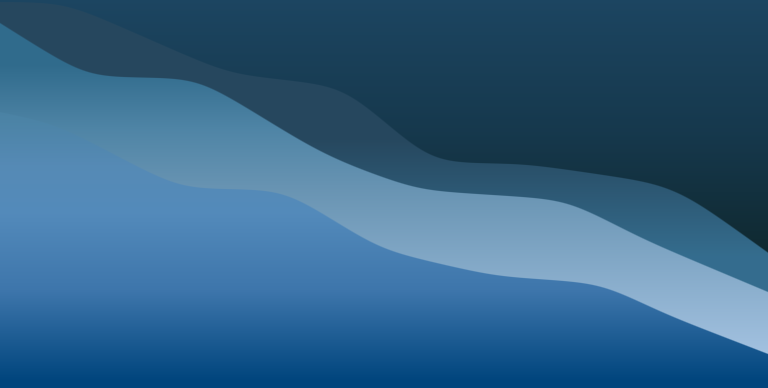
A WebGL 2 fragment shader for this background:

```glsl
#version 300 es
precision highp float;
// Three overlapping waves sloping down to the right under a dark teal sky.
// Each crest is a straight line bent by soft hinges (softplus), and each
// layer is filled with its own vertical gradient.

#define BEND_SOFTNESS 0.0182  // rounding radius of a hinge, in canvas widths
#define CREST_STRETCH 1.98    // canvas widths to canvas heights
#define BENDS 7

uniform vec2 u_resolution;
out vec4 fragColor;

// Depth of a crest below the top edge: start height and slope,
// then one (position, change of slope) pair for each hinge.
float crest(float x, float start, float slope, vec2 bends[BENDS]) {
  float depth = start + slope * x;
  for (int i = 0; i < BENDS; i++) {
    float d = (x - bends[i].x) / BEND_SOFTNESS;
    depth += bends[i].y * BEND_SOFTNESS * log(1.0 + exp(d));
  }
  return depth * CREST_STRETCH;
}

// Linear blend towards the next colour stop of a gradient.
vec3 blendTo(vec3 from, vec3 to, float start, float end, float t) {
  return mix(from, to, clamp((t - start) / (end - start), 0.0, 1.0));
}

vec3 skyColor(float t) {
  vec3 c = blendTo(vec3(0.11, 0.27, 0.38), vec3(0.085, 0.22, 0.30), 0.0, 0.34, t);
  return blendTo(c, vec3(0.06, 0.16, 0.19), 0.34, 0.65, t);
}

vec3 backColor(float t) {
  vec3 c = vec3(0.15, 0.28, 0.37);
  return blendTo(c, vec3(0.205, 0.425, 0.555), 0.36, 0.66, t);
}

vec3 middleColor(float t) {
  vec3 c = blendTo(vec3(0.19, 0.42, 0.55), vec3(0.31, 0.52, 0.65), 0.17, 0.335, t);
  c = blendTo(c, vec3(0.41, 0.58, 0.70), 0.335, 0.49, t);
  return blendTo(c, vec3(0.64, 0.76, 0.88), 0.49, 0.92, t);
}

vec3 frontColor(float t) {
  vec3 c = blendTo(vec3(0.29, 0.51, 0.64), vec3(0.335, 0.54, 0.71), 0.29, 0.43, t);
  c = blendTo(c, vec3(0.325, 0.54, 0.73), 0.43, 0.55, t);
  c = blendTo(c, vec3(0.24, 0.46, 0.67), 0.55, 0.75, t);
  return blendTo(c, vec3(0.0, 0.27, 0.49), 0.75, 0.98, t);
}

// Smooth coverage of the area below a crest.
float below(float t, float edge) {
  float d = t - edge;
  float w = fwidth(d) * 0.7;
  return smoothstep(-w, w, d);
}

void main() {
  vec2 uv = gl_FragCoord.xy / u_resolution;
  float x = uv.x;
  float t = 1.0 - uv.y;

  float back = crest(x, 0.0026, 0.0, vec2[BENDS](
    vec2(0.084, 0.44), vec2(0.298, -0.34), vec2(0.449, 0.80), vec2(0.561, -0.90),
    vec2(0.682, 0.145), vec2(0.859, 0.25), vec2(0.893, 0.325)));
  float middle = crest(x, 0.030, 0.63, vec2[BENDS](
    vec2(0.1126, -0.63), vec2(0.258, 0.62), vec2(0.404, -0.12), vec2(0.440, -0.13),
    vec2(0.544, -0.31), vec2(0.739, 0.47), vec2(0.837, -0.11)));
  float front = crest(x, 0.1458, 0.20, vec2[BENDS](
    vec2(0.0716, 0.33), vec2(0.234, -0.53), vec2(0.371, 0.64), vec2(0.495, -0.41),
    vec2(0.6445, -0.17), vec2(0.784, 0.44), vec2(0.8645, -0.115)));

  // Layers from far to near
  vec3 color = skyColor(t);
  color = mix(color, backColor(t), below(t, back));
  color = mix(color, middleColor(t), below(t, middle));
  color = mix(color, frontColor(t), below(t, front));
  fragColor = vec4(color, 1.0);
}
```
